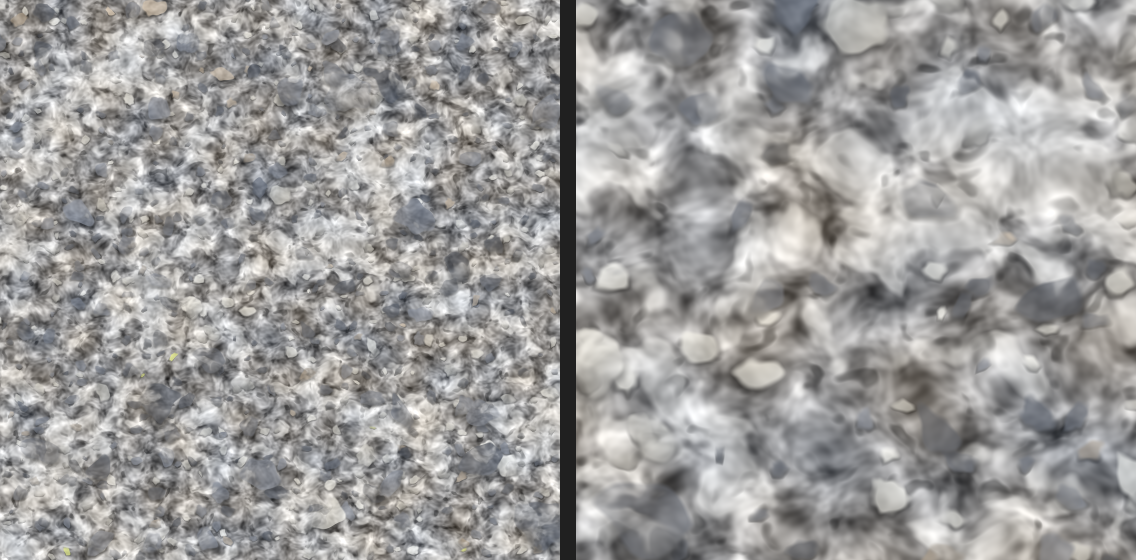
Left: the whole. Right: its middle third, enlarged.
Write a Shadertoy shader that draws this texture.

```glsl
#define PATCH_SCALE 5.5
#define GRAIN_SCALE 38.0
#define GRAIN_CONTRAST 0.62
#define LICHEN_LEVEL 0.10
#define EDGE_SOFTNESS 0.0022
#define SHADOW_DEPTH 0.32
#define GROUND_COLOR vec3(0.565, 0.56, 0.558)
#define LICHEN_COLOR vec3(0.835, 0.83, 0.82)
#define SLATE_COLOR vec3(0.425, 0.432, 0.45)
#define CHALK_COLOR vec3(0.81, 0.805, 0.785)
#define TAN_COLOR vec3(0.71, 0.67, 0.62)
#define SPROUT_COLOR vec3(0.78, 0.80, 0.52)

const float TAU = 6.28319;

vec2 hash2(vec2 p) {
    vec3 q = fract(p.xyx * vec3(0.1031, 0.1030, 0.0973));
    q += dot(q, q.yzx + 33.33);
    return fract((q.xx + q.yz) * q.zy);
}

mat2 rotation(float a) {
    return mat2(cos(a), sin(a), -sin(a), cos(a));
}

float cornerSlope(vec2 cell, vec2 offset) {
    float a = TAU * hash2(cell).x;
    return dot(vec2(cos(a), sin(a)), offset);
}

float gradientNoise(vec2 p) {
    vec2 i = floor(p), f = p - i, e = vec2(1.0, 0.0);
    vec2 u = f * f * f * (f * (f * 6.0 - 15.0) + 10.0);
    float low = mix(cornerSlope(i, f), cornerSlope(i + e.xy, f - e.xy), u.x);
    float high = mix(cornerSlope(i + e.yx, f - e.yx), cornerSlope(i + e.xx, f - e.xx), u.x);
    return 1.4 * mix(low, high, u.y);
}

float fbm(vec2 p, int octaves) {
    float sum = 0.0, amplitude = 0.5;
    for (int i = 0; i < octaves; i++) {
        sum += amplitude * gradientNoise(p);
        p = rotation(0.6) * p * 2.0 + 19.7;
        amplitude *= 0.6;
    }
    return sum;
}

float smoothMax(float a, float b, float k) {
    float h = max(k - abs(a - b), 0.0) / k;
    return max(a, b) + 0.25 * h * h * k;
}

// Rounded convex pebble bounded by six jittered sides
float pebbleDistance(vec2 q, vec2 seed) {
    float d = -1.0;
    for (int i = 0; i < 6; i++) {
        vec2 h = hash2(seed + float(i) * 7.3);
        float a = (float(i) + 0.7 * h.x) * TAU / 6.0;
        d = smoothMax(d, dot(q, vec2(cos(a), sin(a))) - 0.7 - 0.45 * h.y, 0.25);
    }
    return d;
}

vec3 pebbleColor(vec2 pick, float paleShare) {
    vec3 c = SLATE_COLOR * mix(0.88, 1.3, pick.y);
    if (pick.x < paleShare) c = CHALK_COLOR * mix(0.85, 1.08, pick.y);
    if (pick.x > 0.93) c = TAN_COLOR * mix(0.85, 1.1, pick.y);
    return c;
}

// One layer of scattered pebbles, thinned where lichen lies over them
void addPebbles(inout vec3 color, vec2 uv, float cells, float density,
                float paleShare, float grain, float cover) {
    vec2 g = uv * cells, home = floor(g);
    float wobble = 0.22 * gradientNoise(g * 4.0);
    for (int y = -1; y <= 1; y++)
    for (int x = -1; x <= 1; x++) {
        vec2 id = home + vec2(x, y), seed = id + cells * 13.0;
        vec2 pick = hash2(seed), form = hash2(seed + 41.0);
        if (pick.x > density) continue;
        vec2 offset = g - id - 0.2 - 0.6 * hash2(seed + 17.0);
        float size = mix(0.17, 0.42, form.x * sqrt(form.x));
        vec2 q = rotation(2.6 * (pick.y - 0.5)) * offset / size;
        q.y *= mix(1.05, 1.9, form.y);
        float d = pebbleDistance(q, seed) + wobble;
        float edge = EDGE_SOFTNESS * cells / size;

        // Contact shadow below, then the face lit from above
        float under = smoothstep(-0.3, 0.8, -offset.y / size);
        color *= 1.0 - SHADOW_DEPTH * under * smoothstep(0.5, 0.0, d);
        vec3 face = pebbleColor(hash2(seed + 73.0), paleShare);
        if (cells > 30.0 && form.y > 0.99) face = SPROUT_COLOR;
        face *= 1.0 + 0.06 * clamp(offset.y / size, -1.0, 1.0);
        face += 0.24 * grain;
        float mask = 1.0 - smoothstep(-edge, edge, d);
        color = mix(color, face, mask * (1.0 - 0.55 * cover));
    }
}

void mainImage(out vec4 fragColor, in vec2 fragCoord) {
    vec2 uv = fragCoord / min(iResolution.x, iResolution.y);
    vec2 warp = vec2(gradientNoise(uv * 27.0), gradientNoise(uv * 27.0 + 57.0));
    vec2 p = (uv + 0.007 * warp) * vec2(1.0, 1.15);

    // Gritty ground with dark pits
    float grain = fbm(p * GRAIN_SCALE, 3);
    float pits = smoothstep(0.18, 0.42, fbm(p * 52.0 + 31.0, 2));
    vec3 color = GROUND_COLOR + GRAIN_CONTRAST * grain;
    color *= 1.0 - 0.32 * pits;

    // Ragged pale lichen with small holes
    float patches = fbm(p * PATCH_SCALE + 8.0, 3);
    float ragged = fbm(p * 24.0 + 63.0, 3);
    float cover = smoothstep(-0.12, 0.14, patches + 0.95 * ragged - LICHEN_LEVEL);
    vec3 lichen = LICHEN_COLOR + 0.42 * grain;
    lichen *= 1.0 - 0.2 * pits;
    color = mix(color, lichen, 0.85 * cover);

    // Pebbles from fine to coarse
    addPebbles(color, uv, 37.0, 0.36, 0.45, grain, cover);
    addPebbles(color, uv, 19.0, 0.45, 0.22, grain, cover);
    addPebbles(color, uv, 9.0, 0.34, 0.08, grain, cover);

    // Faint warm and cool drift
    color += vec3(0.03, 0.005, -0.03) * gradientNoise(uv * 14.0 + 5.0);
    fragColor = vec4(clamp(color, 0.0, 1.0), 1.0);
}
```
